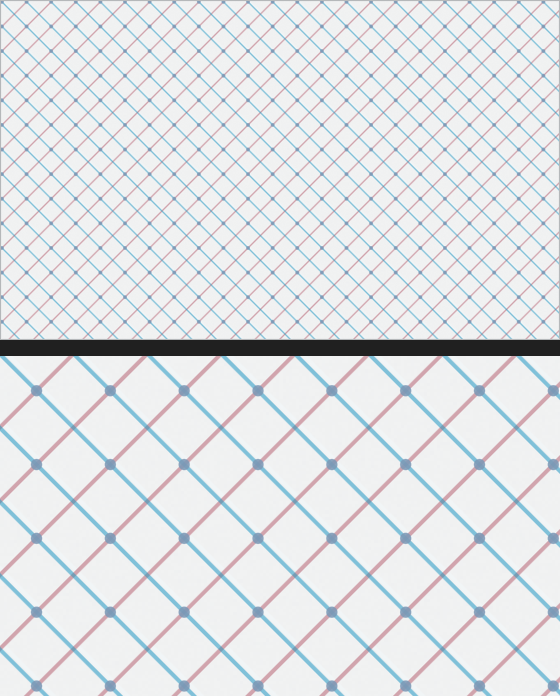
Top, the full canvas; bottom, a detail of the centre.
Write a WebGL 1 fragment shader that draws this pattern.

```glsl
precision mediump float;
// Diagonal lattice of thin blue and rose lines on pale paper, inside a grey frame.
// Both line families come from folded sums and differences of the cell coordinates;
// a small round dot marks every cell corner, and blue lines carry a faint light edge.

uniform vec2 u_resolution;

// Lengths as fractions of the canvas width
const float CELL = 22.5 / 512.0;
const vec2 FIRST_DOT = vec2(1.8, 1.7) / 512.0;   // from the upper left corner
const float FRAME = 1.0 / 512.0;

// Lengths in cells
const float LINE_HALF = 0.027;
const float DOT_RADIUS = 0.076;
const float EDGE_OFFSET = 0.07;

const vec3 PAPER = vec3(0.942, 0.946, 0.947);
const vec3 BLUE = vec3(0.50, 0.755, 0.85);
const vec3 ROSE = vec3(0.82, 0.645, 0.68);
const vec3 DOT = vec3(0.49, 0.60, 0.715);
const vec3 FRAME_GREY = vec3(0.71, 0.72, 0.73);

float hash(vec2 p) {
  vec3 q = fract(vec3(p.xyx) * 0.1031);
  q += dot(q, q.yzx + 33.33);
  return fract((q.x + q.y) * q.z);
}

// Signed offset to the nearest integer
float fold(float x) {
  return fract(x + 0.5) - 0.5;
}

// Smoothed coverage of a shape from its signed distance
float cover(float dist, float pixel) {
  return clamp(0.5 - dist / pixel, 0.0, 1.0);
}

// Coverage of diagonal lines, where s grows by one from line to line
float lines(float s, float halfWidth, float pixel) {
  return cover(abs(fold(s)) * 0.70711 - halfWidth, pixel);
}

float dots(vec2 cell, float radius, float pixel) {
  vec2 d = vec2(fold(cell.x), fold(cell.y));
  return cover(length(d) - radius, pixel);
}

vec3 lattice(vec2 cell, float pixel) {
  float falling = cell.x - cell.y;
  float rising = cell.x + cell.y;

  // Paper with a barely visible grain
  vec3 color = PAPER + 0.006 * (hash(floor(cell * 22.5)) - 0.5);

  // Light edge on the upper right of the blue lines
  float edge = lines(falling - EDGE_OFFSET * 1.41421, LINE_HALF, pixel * 1.5);
  color = mix(color, vec3(0.95, 0.975, 0.985), 0.5 * edge);

  // Translucent lines, darker where they cross
  color = mix(color, ROSE, lines(rising, LINE_HALF, pixel * 1.2));
  float blue = lines(falling, LINE_HALF, pixel * 1.2);
  vec3 tinted = mix(BLUE, color * BLUE / PAPER, 0.6);
  color = mix(color, tinted, blue);

  return mix(color, DOT, 0.88 * dots(cell, DOT_RADIUS, pixel * 1.2));
}

void main() {
  vec2 size = u_resolution / u_resolution.x;
  vec2 p = gl_FragCoord.xy / u_resolution.x;
  float pixel = 1.0 / u_resolution.x;

  // Cells are counted right and down from the first dot
  vec2 cell = (vec2(p.x, size.y - p.y) - FIRST_DOT) / CELL;
  vec3 color = lattice(cell, pixel / CELL);

  // Frame along the canvas border
  vec2 inset = min(p, size - p);
  color = mix(color, FRAME_GREY, cover(min(inset.x, inset.y) - FRAME, pixel));

  gl_FragColor = vec4(color, 1.0);
}
```
